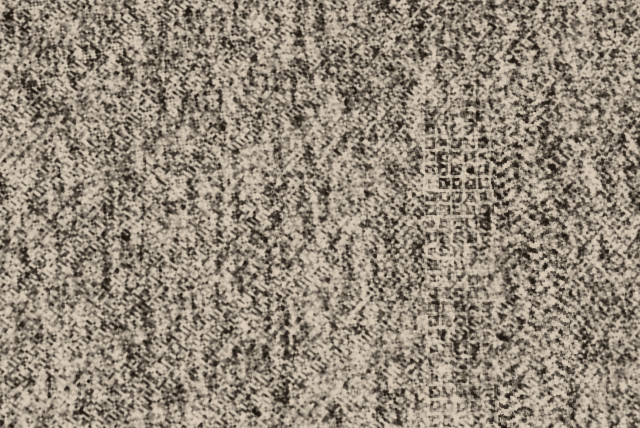
Write a WebGL 2 fragment shader that draws this texture.

```glsl
#version 300 es
precision highp float;

uniform vec2 u_resolution;
out vec4 fragColor;

float hash(vec2 p) {
    return fract(sin(dot(p, vec2(127.1, 311.7))) * 43758.5453);
}

// Value noise, centred on zero and scaled to about unit deviation
float noise(vec2 p) {
    vec2 cell = floor(p), f = fract(p);
    f = f * f * (3.0 - 2.0 * f);
    float low = mix(hash(cell), hash(cell + vec2(1, 0)), f.x);
    float high = mix(hash(cell + vec2(0, 1)), hash(cell + 1.0), f.x);
    return (mix(low, high, f.y) - 0.5) / 0.2145;
}

// Woven motifs, from -1 (dark yarn) to 1 (light yarn)
float checker(vec2 p) {
    float wave = sin(p.x * 310.0) * sin(p.y * 270.0);
    return smoothstep(-0.4, 0.4, wave) * 2.0 - 1.0;
}

float squares(vec2 p) {
    vec2 grid = p / vec2(0.031, 0.034);
    vec2 local = abs(fract(grid) - 0.5);
    float reach = max(local.x, local.y);
    float outlined = smoothstep(0.08, 0.17, abs(reach - 0.27));
    float filled = smoothstep(0.2, 0.3, reach);
    return mix(outlined, filled, step(0.7, hash(floor(grid) + 5.0))) * 2.0 - 1.1;
}

float chevron(vec2 p) {
    float stepX = (floor(p.x / 0.0065) + 0.5) * 0.0065;
    float zigzag = abs(fract(stepX / 0.078) - 0.5) * 0.055;
    float wave = sin((p.y + zigzag) * 6.2832 / 0.027);
    return smoothstep(-0.5, 0.4, wave) * 2.0 - 1.0;
}

// Vertical strips of the rug, each with its own motif
float weave(vec2 p) {
    float strip = mod(floor(p.x / 0.165), 4.0);
    if (strip > 2.5) return chevron(p);
    if (strip > 1.5) return squares(p);
    return 0.7 * checker(p);
}

void main() {
    vec2 uv = gl_FragCoord.xy / u_resolution.y;
    float middle = 0.5 * u_resolution.x / u_resolution.y;

    // Warp threads fan out slightly towards the viewer
    vec2 p = uv;
    p.x = middle + (uv.x - middle) * (1.0 + 0.07 * (uv.y - 0.5));
    p.y = uv.y * (1.0 + 0.07 * uv.y);
    vec2 wobbly = p + 0.0011 * vec2(noise(p * 75.0 + 11.0), noise(p * 75.0 + 47.0));

    // Pile: fine grain, tufts, dashes, long streaks and faint broad bands
    float tone = 0.80 * noise(mat2(0.8, 0.6, -0.6, 0.8) * p * 172.0 + 300.0);
    tone += 0.46 * noise(wobbly * vec2(105.0, 85.0) + 31.7);
    tone += 0.36 * noise(wobbly * vec2(92.0, 28.0) + 73.1);
    tone += 0.25 * noise(wobbly * vec2(72.0, 5.0) + 17.9);
    tone += 0.08 * noise(p * vec2(15.0, 1.3) + 59.3);

    // Scattered black yarn in short upright runs
    float run = noise(wobbly * vec2(90.0, 24.0) + 143.0);
    tone += 0.08 - 0.8 * smoothstep(1.0, 1.6, run);

    // Motifs wear away in patches and show best on the right
    float wear = 0.75 + 0.2 * noise(p * vec2(12.0, 5.0) + 91.0);
    float clarity = mix(0.2, 0.85, smoothstep(0.35, 1.1, p.x));
    clarity *= 1.0 - 0.6 * smoothstep(0.6, 0.95, uv.y);
    tone = tone * (1.0 - 0.15 * clarity) + weave(wobbly) * clarity * wear;

    // Gentle falloff of light towards the far edge
    tone += 0.22 * (0.5 - uv.y);

    float lightYarn = 1.0 / (1.0 + exp(-0.72 - 1.25 * tone));
    vec3 color = mix(vec3(0.085, 0.06, 0.035), vec3(0.865, 0.81, 0.735), lightYarn);
    fragColor = vec4(color, 1.0);
}
```
